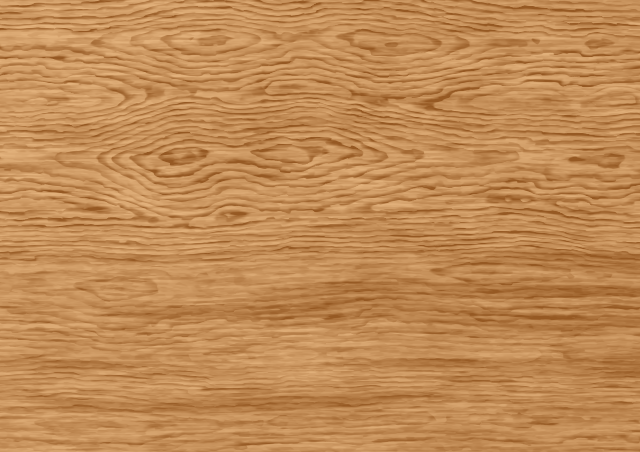
A Shadertoy shader for this texture:

```glsl
// Oak boards with horizontal grain: growth rings are contour lines of a field
// that folds around a few long eyes, bent by layered sines. Stretched, softly
// blended cellular noise adds fibres, broken pores and broad brown streaks.

float hash(vec2 p) {
    return fract(sin(dot(p, vec2(127.1, 311.7))) * 43758.55);
}

// Cellular noise: random values of nearby cell points, blended by distance.
float cellNoise(vec2 p) {
    vec2 cell = floor(p), f = p - cell;
    float total = 0.0, weights = 0.0;
    for (int j = -1; j <= 1; j++)
    for (int i = -1; i <= 1; i++) {
        vec2 o = vec2(i, j), id = cell + o;
        vec2 d = o + vec2(hash(id), hash(id + 37.3)) - f;
        float w = exp(-8.0 * dot(d, d));
        total += w * hash(id + 71.9);
        weights += w;
    }
    return total / weights;
}

// Vertical drift of the grain, long waves first.
float grainDrift(vec2 p) {
    float drift = 0.0, amp = 0.008;
    vec2 freq = vec2(2.9, 5.0);
    for (int i = 0; i < 5; i++) {
        float k = float(i);
        drift += amp * sin(dot(p, freq) + 1.7 * k + 1.3 * sin(p.x * freq.x * 0.63 - p.y * freq.y * 0.6 + k));
        amp *= 0.48;
        freq *= vec2(2.0, 1.6);
    }
    return drift;
}

// Smooth distance to the rows of eyes; each row opens into straight grain.
float eyeField(vec2 p) {
    // centre x, centre y, length, height
    vec4 eyes[7] = vec4[7](
        vec4(0.46, 0.905, 0.22, 0.075), vec4(0.84, 0.915, 0.20, 0.050),
        vec4(0.41, 0.660, 0.16, 0.070), vec4(0.66, 0.655, 0.25, 0.080),
        vec4(0.25, 0.370, 0.12, 0.025), vec4(1.12, 0.395, 0.20, 0.025),
        vec4(0.17, 0.065, 0.22, 0.030));
    float sum = 0.0;
    for (int i = 0; i < 7; i++) {
        vec4 e = eyes[i];
        float dx = (p.x - e.x) / e.z, dy = p.y - e.y;
        float opening = e.w * (1.0 - exp(-dx * dx));
        sum += exp(-90.0 * (sqrt(dy * dy + 0.00015) + opening));
    }
    return -log(sum) / 90.0;
}

void mainImage(out vec4 fragColor, in vec2 fragCoord) {
    vec2 p = fragCoord / iResolution.y;
    float across = fragCoord.x / iResolution.x;
    float upper = smoothstep(0.41, 0.47, p.y);
    float drift = grainDrift(p);
    vec2 grain = p + vec2(0.0, drift * 0.8);

    // Growth rings: soft on one side, crisp on the other.
    float rings = 68.0 * eyeField(p + vec2(0.0, drift)) + 11.0 * p.y + 0.3 * sin(p.y * 41.0);
    rings += 0.8 * (cellNoise(p * vec2(13.0, 22.0)) - 0.5);
    rings += 0.30 * (cellNoise(p * vec2(50.0, 70.0)) - 0.5);
    float phase = fract(rings), footprint = fwidth(rings);
    float edge = clamp(footprint, 0.14, 0.4);
    float line = smoothstep(0.35, 0.85, phase) * (1.0 - smoothstep(1.0 - edge, 1.0, phase));
    line = mix(line, 0.25, smoothstep(0.5, 1.0, footprint));
    line *= mix(0.5, 1.1, hash(vec2(floor(rings), 5.0)));

    // Fibres, pores and streaks along the grain.
    float fibre = cellNoise(grain * vec2(9.0, 200.0));
    float fleck = cellNoise(p * vec2(60.0, 240.0) + 19.0);
    float pore = cellNoise(grain * vec2(18.0, 165.0) + 43.0);
    float streak = cellNoise(grain * vec2(1.3, 30.0) + 7.0);
    float cloud = cellNoise(grain * vec2(2.0, 8.0) + 90.0);
    float seam = exp(-pow((grain.y - 0.437) / 0.005, 2.0));

    // Tone from brown at 0 to pale straw at 1.
    float tone = 0.76 + 0.08 * upper;
    tone += 0.24 * (0.45 - across) + 0.08 * (p.y - 0.5);
    tone += 0.15 * (cloud - 0.5);
    tone += 0.46 * (fibre - 0.5) + 0.24 * (fleck - 0.5);
    tone -= line * mix(0.42, 0.78, upper) * (0.55 + 0.8 * pore);
    tone -= 0.22 * smoothstep(0.62, 0.90, pore);
    tone -= mix(0.30, 0.14, upper) * smoothstep(0.58, 0.88, streak);
    tone -= 0.36 * seam * (0.5 + 0.6 * cloud);
    tone = clamp(tone, -0.25, 1.15);

    vec3 brown = vec3(0.642, 0.412, 0.200), straw = vec3(0.855, 0.658, 0.447);
    fragColor = vec4(mix(brown, straw, tone), 1.0);
}
```
